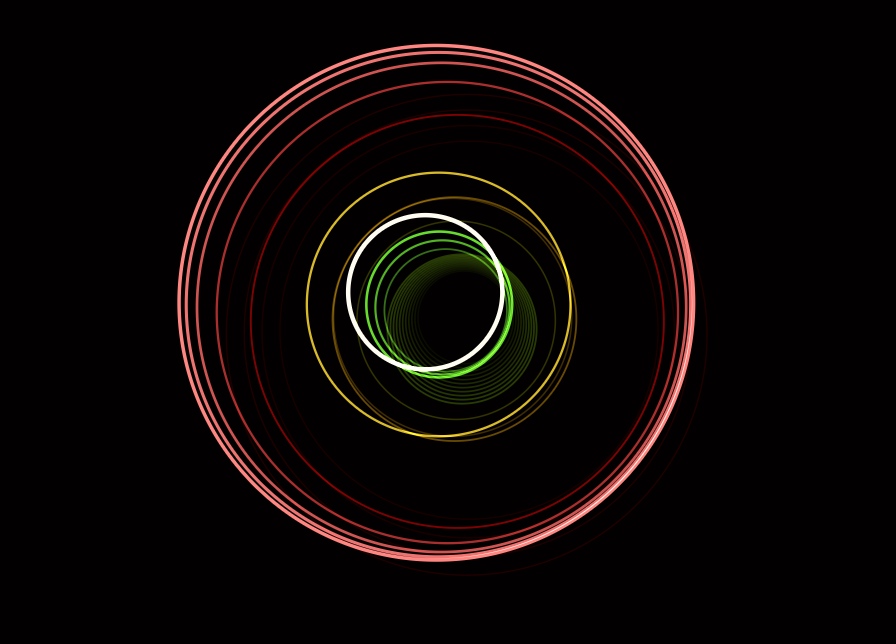
Reproduce this background procedurally as a WebGL 2 fragment shader.

```glsl
#version 300 es
precision highp float;
// Nested, drifting neon rings on black: red outside, gold between, green inside.
// Each family blends centre, radius, stroke and colour from a first ring to a last;
// light is summed, so crossing strokes brighten towards white.

uniform vec2 u_resolution;
out vec4 fragColor;

#define BACKDROP vec3(0.006, 0.0, 0.0)
#define PINK     vec3(1.0, 0.53, 0.51)
#define DARK_RED vec3(0.48, 0.01, 0.01)
#define GOLD     vec3(0.84, 0.73, 0.17)
#define BRONZE   vec3(0.40, 0.29, 0.02)
#define OLIVE    vec3(0.19, 0.20, 0.01)
#define GREEN    vec3(0.40, 0.86, 0.18)
#define MOSS     vec3(0.15, 0.23, 0.02)
#define WHITE    vec3(1.0, 0.99, 0.95)
#define THIN     0.0012
#define MEDIUM   0.0018
#define BROAD    0.0027

// Smooth-edged stroke; circle = (centre x, centre y, radius), in canvas heights.
float ring(vec2 p, vec3 circle, float halfWidth) {
    float d = abs(length(p - circle.xy) - circle.z);
    return clamp((halfWidth - d) * u_resolution.y + 0.5, 0.0, 1.0);
}

// Family of rings between two circles; bunching crowds them near the first.
vec3 rings(vec2 p, vec3 first, vec3 last, int count, float bunching,
           vec2 strokes, vec3 firstColor, vec3 lastColor) {
    vec3 light = vec3(0.0);
    for (int i = 0; i < count; i++) {
        float u = float(i) / float(max(count - 1, 1));
        float eased = u * u + 0.8 * u * (1.0 - u) * (0.5 - u);
        vec3 circle = mix(first, last, mix(u, eased, bunching));
        vec3 color = mix(firstColor, lastColor, pow(u, 1.4));
        light += color * ring(p, circle, mix(strokes.x, strokes.y, u));
    }
    return light;
}

void main() {
    vec2 p = (gl_FragCoord.xy - 0.5 * u_resolution) / u_resolution.y;
    vec3 color = BACKDROP;

    // Red: bright bunched shells, then faint echoes sunk to the lower right
    color += rings(p, vec3(-0.0181, 0.0299, 0.3995), vec3(0.0145, 0.0009, 0.3207),
                   5, 1.0, vec2(BROAD, 0.0015), PINK, DARK_RED);
    color += rings(p, vec3(0.029, -0.0199, 0.3732), vec3(0.0326, -0.0127, 0.2935),
                   4, 0.0, vec2(THIN), DARK_RED * 0.22, DARK_RED * 0.17);

    // Gold: one clear ring, a close bronze pair and an olive echo
    color += GOLD * ring(p, vec3(-0.0145, 0.0272, 0.2047), MEDIUM);
    color += rings(p, vec3(0.01, 0.0045, 0.1893), vec3(0.0072, 0.0072, 0.1848),
                   2, 0.0, vec2(0.0014, THIN), BRONZE, BRONZE * 0.6);
    color += OLIVE * ring(p, vec3(0.0127, 0.0027, 0.154), THIN);

    // Green: three bright rings over a fading tunnel
    color += rings(p, vec3(-0.0136, 0.0272, 0.1132), vec3(-0.0036, 0.0181, 0.0951),
                   3, 0.0, vec2(0.002, 0.0014), GREEN, GREEN * 0.5);
    color += rings(p, vec3(0.0217, -0.0109, 0.1159), vec3(0.0254, 0.0072, 0.072),
                   11, 0.0, vec2(0.0014, THIN), MOSS, MOSS * 0.2);

    // White: the leading ring
    color += WHITE * ring(p, vec3(-0.0353, 0.0462, 0.1197), 0.0035);

    fragColor = vec4(min(color, 1.0), 1.0);
}
```
